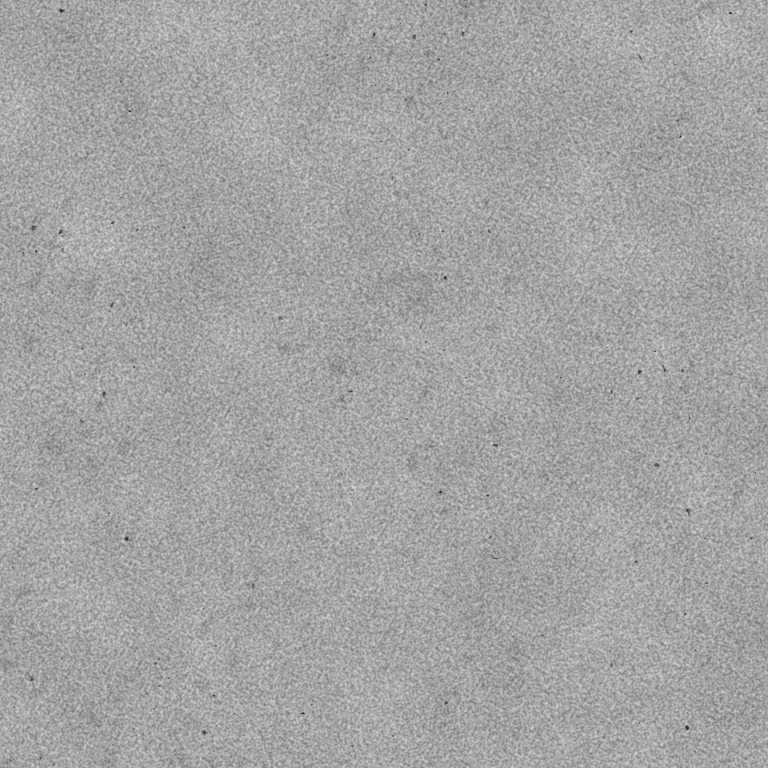
A three.js fragment shader for this texture:

```glsl
// Fine grey concrete: a dense salt-and-pepper grain over faint cloudy mottling,
// with sparse dark pits and flecks that gather in loose patches.
// Grain and clouds are gradient noise; pits are ragged ellipses on jittered grids.
varying vec2 vUv;

const float TAU = 6.2831853;
const vec3 BASE_GREY = vec3(0.645);

// Frequencies are in cells per canvas width, amounts in brightness.
const float FINE_GRAIN_FREQ = 300.0;
const float FINE_GRAIN_AMOUNT = 0.22;
const float COARSE_GRAIN_FREQ = 165.0;
const float COARSE_GRAIN_AMOUNT = 0.13;
const float CLOUD_FREQ = 6.0;
const float CLOUD_AMOUNT = 0.042;
const float SMUDGE_FREQ = 42.0;
const float SMUDGE_AMOUNT = 0.07;

const float PATCH_FREQ = 4.5;
const float PIT_GRID = 32.0;
const float PIT_LENGTH = 0.0054;
const float PIT_CHANCE = 0.22;
const float PIT_DEPTH = 0.42;
const float SPECK_GRID = 80.0;
const float SPECK_LENGTH = 0.0023;
const float SPECK_CHANCE = 0.16;
const float SPECK_DEPTH = 0.30;

float hash1(vec2 p) {
  vec3 q = fract(p.xyx * 0.1031);
  q += dot(q, q.yzx + 33.33);
  return fract((q.x + q.y) * q.z);
}

vec3 hash3(vec2 p) {
  vec3 q = fract(p.xyx * vec3(0.1031, 0.1030, 0.0973));
  q += dot(q, q.yxz + 33.33);
  return fract((q.xxy + q.yzz) * q.zyx);
}

mat2 rotation(float angle) {
  float c = cos(angle);
  float s = sin(angle);
  return mat2(c, s, -s, c);
}

float cornerSlope(vec2 corner, vec2 offset) {
  float angle = TAU * hash1(corner);
  return dot(vec2(cos(angle), sin(angle)), offset);
}

float gradientNoise(vec2 p) {
  vec2 i = floor(p);
  vec2 f = p - i;
  vec2 w = f * f * f * (f * (f * 6.0 - 15.0) + 10.0);
  vec2 e = vec2(1.0, 0.0);
  float low = mix(cornerSlope(i, f), cornerSlope(i + e, f - e), w.x);
  float high = mix(cornerSlope(i + e.yx, f - e.yx), cornerSlope(i + 1.0, f - 1.0), w.x);
  return mix(low, high, w.y);
}

// Cloud octaves, each turned so the lattices never line up.
float clouds(vec2 p) {
  float sum = 0.0;
  float gain = 1.0;
  for (int octave = 0; octave < 4; octave++) {
    sum += gain * gradientNoise(p);
    p = rotation(0.65) * p * 2.15 + 17.3;
    gain *= 0.85;
  }
  return sum;
}

// Darkness of at most one ragged fleck per grid cell; maxLength is its half length.
float flecks(vec2 uv, float grid, float maxLength, float chance, float seed) {
  vec2 cell = floor(uv * grid);
  vec3 place = hash3(cell + seed);
  vec3 shape = hash3(cell + seed + 57.0);
  vec2 centre = (cell + 0.27 + 0.46 * place.xy) / grid;
  vec2 q = rotation(TAU * shape.x) * (uv - centre);
  float halfLength = maxLength * mix(0.35, 1.0, shape.y * shape.y);
  float aspect = mix(0.28, 0.8, shape.z);
  float d = length(q / vec2(halfLength, halfLength * aspect));
  d += 0.6 * gradientNoise(uv * 260.0 + seed);
  float depth = mix(0.4, 1.0, fract(place.z * 91.7));
  return step(place.z, chance) * depth * (1.0 - smoothstep(0.45, 1.05, d));
}

void main() {
  vec2 uv = vUv;

  // Broad tone and small dim smudges.
  float tone = CLOUD_AMOUNT * clouds(uv * CLOUD_FREQ + 3.7);
  float patchiness = smoothstep(-0.15, 0.45, gradientNoise(uv * PATCH_FREQ + 41.2));
  float smudge = smoothstep(0.15, 0.6, gradientNoise(rotation(0.4) * uv * SMUDGE_FREQ + 9.1));
  tone -= SMUDGE_AMOUNT * smudge * mix(0.4, 1.0, patchiness);

  // Sharp surface grain.
  float grain = FINE_GRAIN_AMOUNT * gradientNoise(rotation(0.53) * uv * FINE_GRAIN_FREQ + 400.0);
  grain += COARSE_GRAIN_AMOUNT * gradientNoise(rotation(1.17) * uv * COARSE_GRAIN_FREQ + 700.0);

  // Pits and specks crowd together where the patches are strong.
  float crowding = mix(0.2, 1.0, patchiness);
  float pits = PIT_DEPTH * flecks(uv, PIT_GRID, PIT_LENGTH, PIT_CHANCE * crowding, 11.0);
  float specks = SPECK_DEPTH * flecks(uv, SPECK_GRID, SPECK_LENGTH, SPECK_CHANCE * crowding, 203.0);

  vec3 colour = BASE_GREY + tone + grain - max(pits, specks);
  gl_FragColor = vec4(clamp(colour, 0.0, 1.0), 1.0);
}
```
